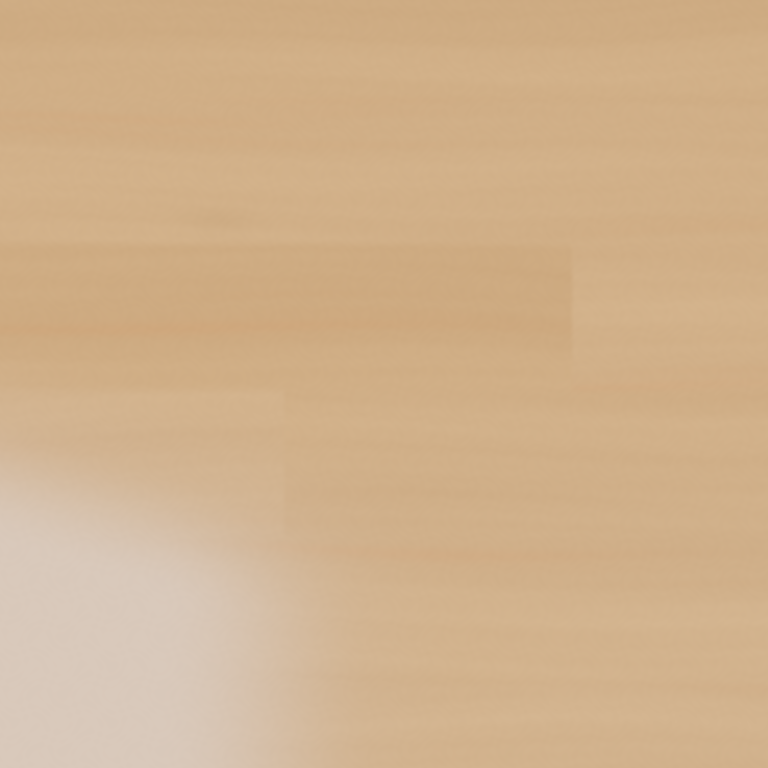
Write a WebGL 1 fragment shader that draws this texture.

```glsl
precision highp float;
// Pale, softly focused wooden floor: staggered horizontal boards whose grain
// is layered, warped sines, with a milky window glare in the lower left.
// Rows and butt joints are blended between neighbours to keep seams soft.

uniform vec2 u_resolution;

// Long wavy streaks along x, roughly -1 to 1; seed shifts them per board.
float grain(vec2 p, float seed) {
  float sum = 0.0;
  float amplitude = 0.42;
  float frequency = 21.0;
  float y = p.y + 0.010 * sin(3.1 * p.x + seed) + 0.006 * sin(7.3 * p.x + 9.0 * p.y + 2.0 * seed);
  for (int i = 0; i < 6; i++) {
    float k = float(i);
    float fade = 0.65 + 0.35 * sin(p.x * (2.3 + 1.7 * k) + 13.0 * y + 2.1 * k + seed);
    float bend = 0.7 * sin(p.x * (1.7 + k) + 1.9 * k);
    sum += amplitude * fade * sin(frequency * y + bend + seed * (1.0 + 0.6 * k));
    amplitude *= 0.74;
    frequency *= 1.73;
  }
  return sum;
}

// Colour of one board, named by its row and its place along the row.
vec3 board(vec2 p, float row, float place) {
  float tone = sin(0.52 + 1.16 * place - 2.85 * row);
  float streaks = grain(p, 1.3 * row + 2.4 * place);
  vec3 wood = vec3(0.815, 0.682, 0.524);
  wood += tone * vec3(0.010, 0.015, 0.021);
  wood += streaks * vec3(0.015, 0.020, 0.023);
  // Some dark streaks turn towards orange.
  float warmth = smoothstep(0.15, 0.9, -streaks) * (0.5 + 0.5 * sin(4.0 * p.x + 23.0 * p.y));
  return wood + warmth * vec3(0.014, -0.004, -0.008);
}

// One row of boards; its butt joints step sideways from row to row.
vec3 boardRow(vec2 p, float row) {
  float along = (p.x - 0.745 - 0.375 * row) / 1.5;
  float joint = floor(along + 0.5);
  float side = smoothstep(-0.003, 0.003, along - joint);
  return mix(board(p, row, joint - 1.0), board(p, row, joint), side);
}

void main() {
  vec2 p = gl_FragCoord.xy / u_resolution;

  // Rows of boards with soft seams
  float across = (p.y - 0.492) / 0.19;
  float seam = floor(across + 0.5);
  float above = smoothstep(-0.045, 0.045, across - seam);
  vec3 color = mix(boardRow(p, seam - 1.0), boardRow(p, seam), above);

  // Faint knot
  vec2 knot = (p - vec2(0.285, 0.714)) / vec2(0.045, 0.016);
  color -= 0.014 * exp(-dot(knot, knot)) * vec3(0.9, 1.0, 1.1);

  // Slow change of light: paler low down, warmer at the top
  color += vec3(0.004, 0.012, 0.022) * (1.0 - smoothstep(0.25, 0.62, p.y));
  color -= vec3(0.012, 0.014, 0.016) * smoothstep(0.85, 1.05, p.y);

  // Window glare, with a wide warm halo around a milky core
  float slant = p.y + 0.3 * p.x;
  float halo = (1.0 - smoothstep(0.28, 0.62, p.x)) * (1.0 - smoothstep(0.34, 0.58, slant));
  float core = (1.0 - smoothstep(0.20, 0.49, p.x)) * (1.0 - smoothstep(0.29, 0.46, slant));
  color = mix(color, vec3(0.825, 0.725, 0.622), 0.55 * halo);
  color = mix(color, vec3(0.852, 0.792, 0.742), 0.93 * core);

  // Barely visible mottling
  color += 0.003 * sin(151.0 * p.x + 5.0 * sin(83.0 * p.y)) * sin(173.0 * p.y + 4.0 * sin(97.0 * p.x));

  gl_FragColor = vec4(color, 1.0);
}
```
